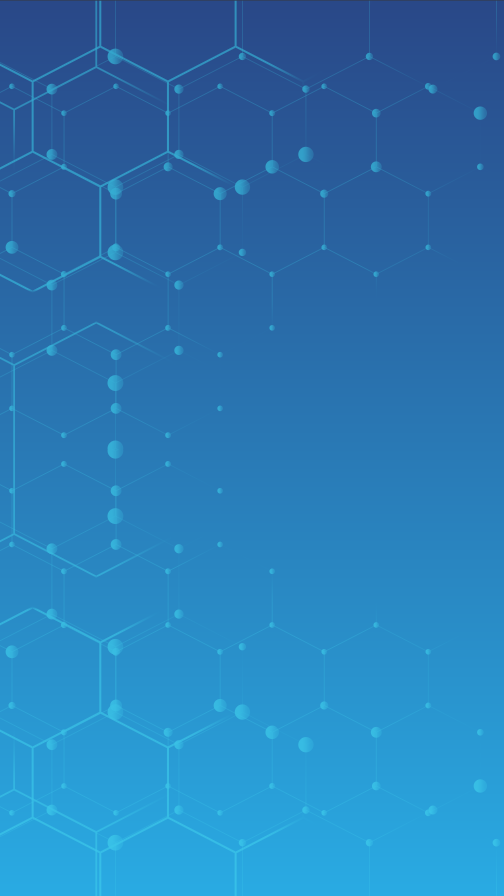
Give the GLSL for this background, as a WebGL 2 fragment shader.

```glsl
#version 300 es
precision highp float;
// A blue vertical gradient overlaid with four stretched honeycomb lattices,
// reflected about a horizontal axis. Each lattice is folded into one cell, so
// its edges are three segments; two lattices also carry shaded node dots.

uniform vec2 u_resolution;
out vec4 outColor;

const float MIRROR_Y = 89.2;   // reflection axis, in hundredths of the width
const vec3 NAVY = vec3(0.16, 0.28, 0.53);
const vec3 AZURE = vec3(0.16, 0.67, 0.89);
const vec3 CYAN_DEEP = vec3(0.20, 0.65, 0.80);
const vec3 CYAN_LIGHT = vec3(0.23, 0.78, 0.92);

float coverage(float d, float pixel) {
  return clamp(0.5 - d / pixel, 0.0, 1.0);
}

float fadeOut(float start, float end, float x) {
  return 1.0 - smoothstep(start, end, x);
}

float bell(float x) {
  return exp(-x * x);
}

float segmentDistance(vec2 p, vec2 a, vec2 b) {
  vec2 ab = b - a;
  return length(p - a - ab * clamp(dot(p - a, ab) / dot(ab, ab), 0.0, 1.0));
}

// Position relative to the centre of its repeating cell
vec2 cellPosition(vec2 p, vec2 cell) {
  return mod(p + 0.5 * cell, cell) - 0.5 * cell;
}

// Distance to the honeycomb edges; a cell is one column by three sides
float honeycomb(vec2 p, vec2 cell) {
  vec2 f = abs(cellPosition(p, cell));
  vec2 a = vec2(0.0, cell.y / 6.0);
  vec2 b = vec2(cell.x / 2.0, cell.y / 3.0);
  float upright = min(segmentDistance(f, vec2(0.0), a),
                      segmentDistance(f, b, 0.5 * cell));
  return min(upright, segmentDistance(f, a, b));
}

// Honeycomb corner closest to p
vec2 nearestNode(vec2 p, vec2 cell) {
  vec2 g = cellPosition(p, cell);
  vec2 f = abs(g);
  vec2 a = vec2(0.0, cell.y / 6.0);
  vec2 b = vec2(cell.x / 2.0, cell.y / 3.0);
  vec2 node = distance(f, a) < distance(f, b) ? a : b;
  return p + mix(vec2(-1.0), vec2(1.0), step(0.0, g)) * (node - f);
}

// Nodes swell along a rising diagonal and around one spot near the axis
float accent(vec2 node) {
  float diagonal = bell((node.y - 47.5 + 0.25 * node.x) / 6.5);
  return max(diagonal, bell(distance(node, vec2(22.9, 75.7)) / 8.0));
}

// Right-hand extent of the fine and the wide lattice
float fineLimit(float y) {
  return 98.5 - 53.0 * smoothstep(47.5, 73.0, y);
}

float wideLimit(float y) {
  return 34.7 + 97.0 * exp(-y / 30.1);
}

// Disc whose opacity falls from left to right
float dotAlpha(vec2 p, vec2 node, float radius, float pixel) {
  vec2 d = p - node;
  float shade = mix(0.85, 0.3, smoothstep(-0.6, 1.0, d.x / radius));
  return shade * coverage(length(d) - radius, pixel);
}

void main() {
  float pixel = 100.0 / u_resolution.x;
  float height = u_resolution.y * pixel;
  vec2 p = gl_FragCoord.xy * pixel;
  p.y = height - p.y;
  float down = p.y / height;
  vec3 color = mix(NAVY, AZURE, down);
  vec3 cyan = mix(CYAN_DEEP, CYAN_LIGHT, down);
  vec2 q = vec2(p.x, MIRROR_Y - abs(p.y - MIRROR_Y));

  // Fine lattice with small nodes
  vec2 fineOrigin = vec2(2.38, 43.75);
  vec2 fineCell = vec2(20.65, 31.95);
  float limit = fineLimit(q.y);
  float line = coverage(honeycomb(q - fineOrigin, fineCell) - 0.08, pixel);
  line *= fadeOut(limit - 24.0, limit, q.x) * step(17.0, q.y) * step(q.y, 86.5);
  color = mix(color, cyan, 0.36 * line);
  vec2 node = nearestNode(q - fineOrigin, fineCell) + fineOrigin;
  float present = step(node.x, fineLimit(node.y)) * step(14.0, node.y);
  float radius = 0.55 + 0.8 * accent(node);
  color = mix(color, cyan, present * dotAlpha(q, node, radius, pixel));

  // Wide lattice, its nodes largest along one column
  vec2 wideOrigin = vec2(22.9, 43.6);
  vec2 wideCell = vec2(25.2, 38.88);
  limit = wideLimit(q.y);
  line = coverage(honeycomb(q - wideOrigin, wideCell) - 0.08, pixel);
  color = mix(color, cyan, 0.32 * line * fadeOut(limit - 28.0, limit, q.x));
  node = nearestNode(q - wideOrigin, wideCell) + wideOrigin;
  present = step(node.x, wideLimit(node.y));
  radius = 0.72 + 0.85 * max(bell((node.x - 21.3) / 11.6), accent(node));
  color = mix(color, cyan, present * dotAlpha(q, node, radius, pixel));

  // Bold lattice in the corners
  limit = 75.0 - 0.75 * q.y;
  line = coverage(honeycomb(q - vec2(19.9, 43.98), vec2(26.85, 41.7)) - 0.2, pixel);
  line *= fadeOut(limit - 14.0, limit, q.x) * fadeOut(57.3, 58.2, q.y);
  color = mix(color, cyan, 0.75 * line);

  // Largest lattice, shown near the outer edges and the axis
  line = coverage(honeycomb(q - vec2(2.8, 30.2), vec2(32.6, 50.7)) - 0.18, pixel);
  line *= fadeOut(20.0, 35.0, q.x);
  line *= fadeOut(21.0, 35.0, q.y) + smoothstep(63.6, 64.2, q.y);
  color = mix(color, cyan, 0.65 * line);

  // Dark hairline along the top
  color = mix(color, vec3(0.2, 0.24, 0.32), 0.7 * coverage(p.y - 0.2, pixel));
  outColor = vec4(color, 1.0);
}
```
